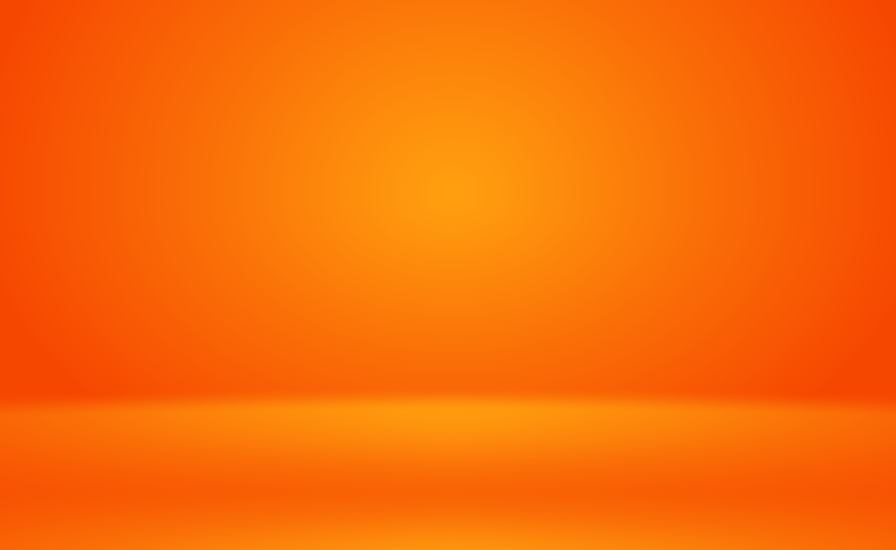
This background is drawn by a WebGL 1 fragment shader. Its source:

```glsl
precision highp float;
uniform vec2 u_resolution;

// Colour ramp from deep red-orange to warm amber
vec3 amberRamp(float heat) {
  vec3 deep = vec3(0.965, 0.28, 0.005);
  vec3 orange = vec3(0.98, 0.44, 0.03);
  vec3 amber = vec3(1.0, 0.62, 0.06);
  return heat < 0.5 ? mix(deep, orange, heat * 2.0)
                    : mix(orange, amber, heat * 2.0 - 1.0);
}

// Round spotlight on the wall, falling off faster below its centre
float wallGlow(vec2 uv, float aspect) {
  vec2 offset = (uv - vec2(0.505, 0.65)) * vec2(aspect, 1.0);
  offset.y *= mix(1.5, 1.1, smoothstep(-0.12, 0.12, offset.y));
  float dist = sqrt(dot(offset, offset) + 0.0009) - 0.03;
  return clamp(1.0 - dist / 0.83, 0.0, 1.0);
}

// Floor light: a bright far band, a dim seam and a bright front lip
float floorGlow(vec2 uv) {
  float side = abs(uv.x - 0.505) * 2.0;
  float farBand = smoothstep(0.09, 0.26, uv.y);
  float frontLip = 1.0 - smoothstep(-0.03, 0.115, uv.y);
  float depth = 0.33 + 0.64 * max(farBand, frontLip);
  return depth * (1.0 - 0.6 * pow(side, 1.3));
}

void main() {
  vec2 uv = gl_FragCoord.xy / u_resolution;
  float aspect = u_resolution.x / u_resolution.y;

  // Soft horizon, bowed slightly down towards the sides
  float side = (uv.x - 0.505) * 2.0;
  float horizon = 0.298 - 0.015 * side * side;
  float onFloor = 1.0 - smoothstep(horizon - 0.045, horizon, uv.y);

  float heat = mix(wallGlow(uv, aspect), floorGlow(uv), onFloor);
  gl_FragColor = vec4(amberRamp(heat), 1.0);
}
```
